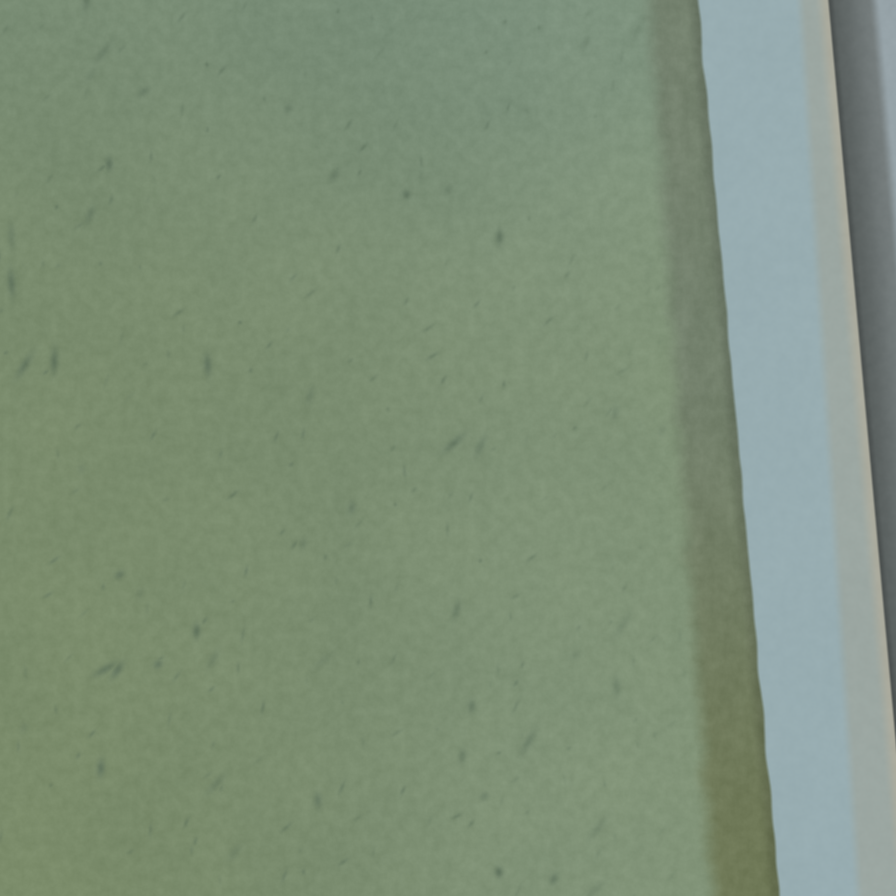
Give the GLSL for this texture, as a WebGL 1 fragment shader.

```glsl
precision highp float;

uniform vec2 u_resolution;

const vec3 WALL = vec3(0.490, 0.562, 0.455);
const vec3 WALL_COOL = vec3(0.478, 0.560, 0.485);
const vec3 WALL_WARM = vec3(0.485, 0.552, 0.420);
const vec3 SHADE_TOP = vec3(0.450, 0.500, 0.425);
const vec3 SHADE_LOW = vec3(0.425, 0.460, 0.325);
const vec3 SPECK = vec3(0.350, 0.425, 0.350);
const vec3 FRAME = vec3(0.595, 0.678, 0.695);
const vec3 FRAME_SIDE = vec3(0.610, 0.655, 0.635);
const vec3 RIM = vec3(0.690, 0.675, 0.610);
const vec3 GAP_DARK = vec3(0.350, 0.375, 0.370);
const vec3 GAP_LIGHT = vec3(0.460, 0.490, 0.490);
const vec3 OUTER = vec3(0.590, 0.640, 0.660);

const float LEAN = 0.091;         // horizontal drift of the frame over the height
const float FRAME_LEFT = 0.870;   // edge positions at the bottom
const float FRAME_RIGHT = 1.0155;
const float GAP_RIGHT = 1.067;
const float SHADE_LEFT = 0.796;
const float SHADE_LEAN = 0.072;
const float GRAIN = 0.045;
const float SPECK_DENSITY = 0.26;

float hash(vec2 p) {
  vec3 q = fract(vec3(p.xyx) * 0.1031);
  q += dot(q, q.yzx + 33.33);
  return fract((q.x + q.y) * q.z);
}

vec2 gradient(vec2 cell) {
  float angle = 6.2832 * hash(cell);
  return vec2(cos(angle), sin(angle));
}

float gradientNoise(vec2 p) {
  vec2 i = floor(p);
  vec2 f = p - i;
  vec2 w = f * f * f * (f * (f * 6.0 - 15.0) + 10.0);
  vec2 e = vec2(1.0, 0.0);
  float low = mix(dot(gradient(i), f),
                  dot(gradient(i + e.xy), f - e.xy), w.x);
  float high = mix(dot(gradient(i + e.yx), f - e.yx),
                   dot(gradient(i + e.xx), f - e.xx), w.x);
  return mix(low, high, w.y);
}

float fbm(vec2 p) {
  float sum = 0.0;
  float amplitude = 0.5;
  for (int i = 0; i < 4; i++) {
    sum += amplitude * gradientNoise(p);
    p = p * 2.03 + 17.3;
    amplitude *= 0.6;
  }
  return sum;
}

// Soft slanted flecks, at most one in each cell
float specks(vec2 p, float cells, float seed) {
  vec2 g = p * cells;
  vec2 home = floor(g);
  float cover = 0.0;
  for (int j = -1; j <= 1; j++) {
    for (int i = -1; i <= 1; i++) {
      vec2 cell = home + vec2(float(i), float(j));
      vec2 key = cell + seed;
      vec2 jitter = vec2(hash(key + 3.1), hash(key + 8.7));
      float angle = mix(0.5, 1.7, hash(key + 12.9));
      vec2 axis = vec2(cos(angle), sin(angle));
      vec2 d = g - cell - jitter;
      d = vec2(dot(d, axis), dot(d, vec2(-axis.y, axis.x)));
      d /= vec2(mix(0.08, 0.26, hash(key + 21.3)), 0.075);
      float present = step(hash(key + 31.7), SPECK_DENSITY);
      float strength = mix(0.25, 0.95, hash(key + 44.1));
      cover = max(cover, present * strength * exp(-dot(d, d)));
    }
  }
  return cover;
}

float edge(float position, float x, float softness) {
  float s = max(softness, 1.0 / u_resolution.x);
  return smoothstep(position - s, position + s, x);
}

void main() {
  vec2 p = gl_FragCoord.xy / u_resolution;
  float wobble = 0.003 * gradientNoise(vec2(2.0, p.y * 22.0));
  float x = p.x + LEAN * p.y;
  float grain = fbm(p * 75.0);

  // Painted wall
  vec3 color = mix(WALL, WALL_COOL, smoothstep(0.55, 1.05, p.y) * 0.9);
  color = mix(color, WALL_WARM, (1.0 - smoothstep(0.0, 0.6, p.x)) * (1.0 - 0.7 * p.y));
  color += 0.022 * smoothstep(0.35, 0.72, p.x) - 0.008;
  color += 0.03 * fbm(p * 5.0) * vec3(1.0, 0.9, 0.7);
  float fleck = max(specks(p, 17.0, 5.0), 0.6 * specks(p, 33.0, 61.0));
  fleck *= 1.0 - 0.6 * smoothstep(0.55, 0.75, p.x);
  color = mix(color, SPECK, fleck * 0.75);

  // Brown shade beside the frame
  float shadeX = p.x + SHADE_LEAN * p.y + 0.012 * fbm(p * vec2(12.0, 25.0));
  vec3 shade = mix(SHADE_LOW, SHADE_TOP, smoothstep(0.0, 0.65, p.y));
  shade += 0.05 * fbm(p * vec2(35.0, 14.0));
  color = mix(color, shade, 0.9 * edge(SHADE_LEFT, shadeX, 0.013));
  color *= 1.0 - 0.12 * edge(FRAME_LEFT - 0.008, x, 0.008);
  color += GRAIN * grain;

  // Pale frame with a warm side and bright rim
  float sideStart = mix(0.958, 0.984, p.y);
  vec3 frame = mix(FRAME, FRAME_SIDE, edge(sideStart, x, 0.007));
  frame = mix(frame, RIM, 0.75 * edge(FRAME_RIGHT - 0.009, x, 0.008));
  frame += 0.018 * grain + 0.012 * fbm(p * 9.0);
  color = mix(color, frame, edge(FRAME_LEFT, x + wobble, 0.0025));

  // Dark gap and the pale surface beyond
  vec3 gap = mix(GAP_DARK, GAP_LIGHT, smoothstep(FRAME_RIGHT, GAP_RIGHT, x));
  gap = mix(gap, OUTER, edge(GAP_RIGHT, x, 0.007));
  gap *= 1.0 - 0.18 * (1.0 - smoothstep(0.0, 0.008, x - FRAME_RIGHT));
  gap += 0.025 * grain;
  color = mix(color, gap, edge(FRAME_RIGHT, x, 0.002));

  gl_FragColor = vec4(clamp(color, 0.0, 1.0), 1.0);
}
```
